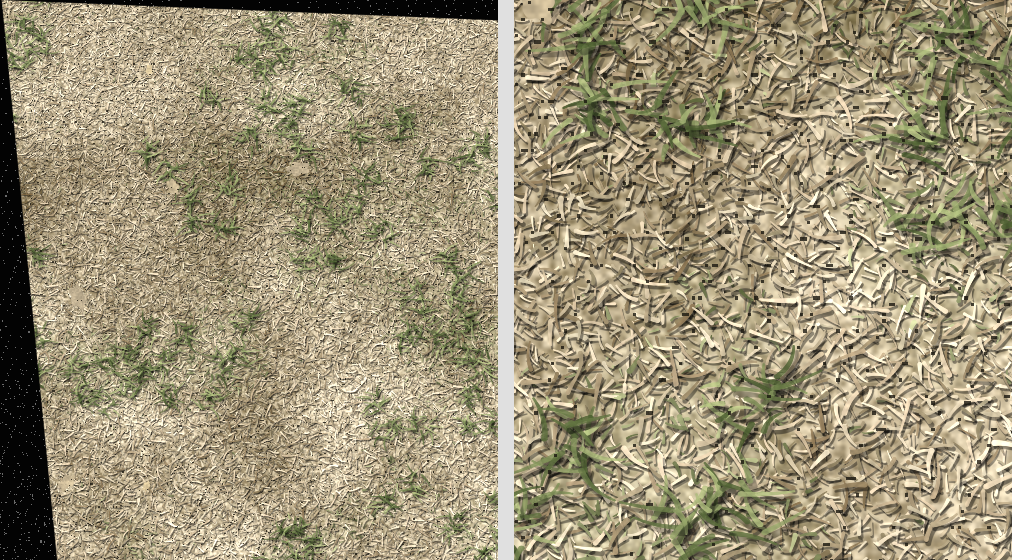
Left: the whole. Right: its middle third, enlarged.
This texture is drawn by a WebGL 2 fragment shader. Its source:

```glsl
#version 300 es
precision highp float;
// Dry trampled lawn: straw litter, green tufts and fallen leaves on a tilted sheet over black.
uniform vec2 u_resolution;
out vec4 fragColor;

float hash(vec2 p) {
    return fract(sin(dot(p, vec2(127.1, 311.7))) * 43758.5453);
}

vec2 hash2(vec2 p) {
    return vec2(hash(p), hash(p + 17.3));
}

float noise(vec2 p) {
    vec2 i = floor(p), f = fract(p);
    f = f * f * (3.0 - 2.0 * f);
    return mix(mix(hash(i), hash(i + vec2(1, 0)), f.x),
               mix(hash(i + vec2(0, 1)), hash(i + vec2(1, 1)), f.x), f.y);
}

float fbm(vec2 p) {
    return 0.5 * noise(p) + 0.3 * noise(p * 2.1 + 7.3) + 0.2 * noise(p * 4.3 + 3.1);
}

vec3 strawColor(float tone) {
    return mix(vec3(0.30, 0.25, 0.145), vec3(0.90, 0.85, 0.75), clamp(tone, 0.0, 1.1));
}

vec3 grassColor(float tone) {
    return mix(vec3(0.20, 0.26, 0.12), vec3(0.60, 0.64, 0.43), tone);
}

// How green the lawn is: loose patches plus two dense clumps.
float growth(vec2 p) {
    vec2 a = (p - vec2(0.19, 0.34)) / vec2(0.12, 0.06);
    vec2 b = (p - vec2(0.78, 0.42)) / vec2(0.10, 0.10);
    return 0.6 * smoothstep(0.46, 0.68, fbm(p * 6.0 + 2.7)) + 1.3 * exp(-dot(a, a)) + 0.8 * exp(-dot(b, b));
}

// Coverage of a tapered, bent blade that starts at the origin.
float blade(vec2 p, float angle, float len, float width, float bend, float soft) {
    vec2 dir = vec2(cos(angle), sin(angle));
    float along = dot(p, dir), t = clamp(along / len, 0.0, 1.0);
    float across = dot(p, vec2(-dir.y, dir.x)) - bend * len * t * (1.0 - t);
    return smoothstep(soft, -soft, length(vec2(along - t * len, across)) - width * (1.0 - 0.6 * t));
}

vec3 addStraw(vec3 color, vec2 p, float cells, float seed, float light, float green) {
    vec2 q = p * cells, id = floor(q);
    float soft = 0.6 * cells / u_resolution.y;
    for (int y = -1; y <= 1; y++)
    for (int x = -1; x <= 1; x++) {
        vec2 cell = id + vec2(x, y);
        vec2 r = hash2(cell + seed), s = hash2(cell + seed + 41.7);
        vec2 d = q - cell - r;
        float angle = 6.2832 * s.x, len = 0.4 + 0.55 * s.y, bend = r.x - 0.5;
        float shade = blade(d + vec2(-0.05, 0.10), angle, len, 0.08, bend, soft * 1.5);
        float cover = blade(d, angle, len, 0.05 + 0.035 * r.y, bend, soft);
        float tone = hash(cell + seed + 5.9);
        vec3 tint = strawColor(0.22 + 0.72 * tone + light) + vec3(0.03, -0.01, -0.02) * (s.y - 0.4);
        tint = mix(tint, grassColor(tone), step(s.y, 0.35 * green) * 0.7);
        color = mix(color * (1.0 - 0.42 * shade), tint, cover * 0.92);
    }
    return color;
}

// Loose tufts of narrow leaves, flattened by the slanted view.
vec3 addTufts(vec3 color, vec2 p, float seed) {
    vec2 q = p * 15.0 + seed, id = floor(q);
    float soft = 9.0 / u_resolution.y;
    for (int y = -1; y <= 1; y++)
    for (int x = -1; x <= 1; x++) {
        vec2 cell = id + vec2(x, y), center = cell + 0.3 + 0.4 * hash2(cell + 3.3);
        float vigor = growth((center - seed) / 15.0);
        if (hash(cell + 9.1) > vigor * 0.85) continue;
        for (int i = 0; i < 18; i++) {
            vec2 r = hash2(cell * 1.7 + float(i) * 3.71), root = hash2(cell + float(i) * 5.3) - 0.5;
            vec2 d = (q - center - 0.55 * root) * vec2(1.0, 1.25);
            float angle = 0.35 * float(i) + 2.0 * r.x, len = 0.15 + 0.35 * r.y;
            float shade = blade(d + vec2(-0.03, 0.06), angle, len, 0.04, r.x - 0.5, soft * 1.5);
            float cover = blade(d, angle, len, 0.03, r.x - 0.5, soft);
            color = mix(color * (1.0 - 0.3 * shade), grassColor(hash(r)), cover * 0.8);
        }
    }
    return color;
}

vec3 addLeaves(vec3 color, vec2 p) {
    vec2 cell = floor(p * 5.0), r = hash2(cell + 61.0);
    vec2 d = p - (cell + 0.25 + 0.5 * r) / 5.0;
    float turn = 6.2832 * r.y, size = 0.009 + 0.015 * r.x * r.x;
    d = mat2(cos(turn), sin(turn), -sin(turn), cos(turn)) * d * vec2(1.0, 1.6);
    float edge = length(d) - size * (1.0 + 0.16 * cos(5.0 * atan(d.y, d.x)));
    float cover = smoothstep(1.0, -1.0, edge * u_resolution.y) * step(hash(cell + 23.0), 0.25);
    vec3 tint = mix(vec3(0.74, 0.67, 0.52), vec3(0.59, 0.54, 0.45), r.x);
    return mix(color, tint * (0.88 + 0.2 * noise(p * 130.0)), cover);
}

void main() {
    vec2 p = gl_FragCoord.xy / u_resolution.y;
    // Litter looks finer towards the far, upper side.
    vec2 ground = vec2((p.x - 0.45) * (1.0 + 0.3 * p.y), p.y * (1.0 + 0.2 * p.y)) + 2.0;
    float light = 0.75 * (fbm(p * 4.5 + 11.0) - 0.47), green = min(growth(p), 1.0);

    // Bare soil, then straw from fine to coarse.
    vec3 color = strawColor(0.52 + light + 0.5 * (noise(p * 260.0) - 0.5));
    color = mix(color, grassColor(0.45), 0.2 * green);
    for (int i = 0; i < 8; i++)
        color = addStraw(color, ground, 74.0 - 5.0 * float(i), 13.7 * float(i), light, green);
    color = addTufts(color, p, 0.0);
    color = addTufts(color, p, 30.5);
    color = addLeaves(color, p);

    // Fine grain, bright daylight and scattered dark specks.
    float speck = hash(floor(p * 512.0) + 0.5);
    color *= 0.93 + 0.18 * noise(p * 400.0);
    color = color * 1.25 + 0.01;
    color = mix(color, vec3(0.10, 0.09, 0.06), 0.8 * step(speck, 0.015));

    // Tilted sheet edge over black with pale specks.
    float inside = min(p.x - mix(0.102, 0.003, p.y), 1.0 - 0.041 * p.x - p.y);
    vec3 backdrop = vec3(0.01) + 0.4 * step(0.96, speck);
    color = mix(backdrop, color, smoothstep(-0.8, 0.8, inside * u_resolution.y));
    fragColor = vec4(color, 1.0);
}
```
